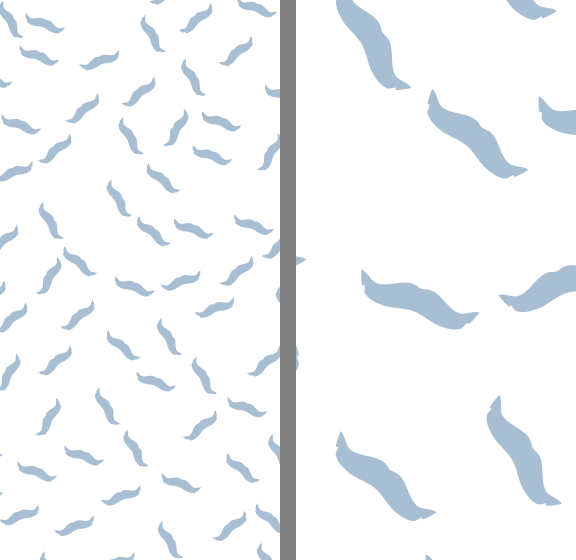
Left: the whole. Right: its middle third, enlarged.
Reproduce this pattern procedurally as a Shadertoy shader.

```glsl
float hash(vec2 p) {
    return fract(sin(dot(p, vec2(127.1, 311.7))) * 43758.5453);
}

mat2 rotation(float a) {
    return mat2(cos(a), sin(a), -sin(a), cos(a));
}

// Signed field of a moustache whose tips lie at x = -1 and x = 1
float moustache(vec2 p) {
    float x = abs(p.x);
    float top = mix(0.23, 0.04, smoothstep(0.15, 0.7, x))
              + 0.12 * smoothstep(0.7, 1.0, x)
              - 0.03 * exp(-pow(x / 0.08, 2.0));
    float bottom = -0.18 - 0.08 * smoothstep(0.0, 0.5, x)
                 + 0.41 * pow(x, 8.0)
                 + 0.06 * exp(-pow((x - 0.87) / 0.025, 2.0)); // frayed tip
    return max(p.y - top, bottom - p.y);
}

// Nearest moustache on a staggered, tilted and jittered grid
float scatter(vec2 p) {
    vec2 spacing = vec2(0.2, 0.175);
    mat2 tilt = rotation(0.27);
    vec2 g = (p * tilt) / spacing;
    float nearest = 1e3;
    for (int j = -1; j <= 1; j++) {
        float row = floor(g.y) + float(j);
        float shift = 0.5 * mod(row, 2.0);
        for (int i = -1; i <= 1; i++) {
            vec2 id = vec2(floor(g.x - shift) + float(i), row);
            vec2 center = tilt * ((id + vec2(0.5 + shift, 0.5)) * spacing);

            // One of six slants: 20, 40 or 60 degrees, rising or falling
            float side = hash(id + 17.3) < 0.5 ? -1.0 : 1.0;
            float angle = side * 0.35 * (1.0 + floor(3.0 * hash(id + 5.9)));

            // Shift more across the shape than along it, to avoid overlaps
            vec2 jitter = vec2(hash(id + 31.7), hash(id + 43.1)) - 0.5;
            vec2 local = (p - center) * rotation(angle) - jitter * vec2(0.044, 0.11);
            nearest = min(nearest, moustache(local / 0.0745));
        }
    }
    return nearest;
}

void mainImage(out vec4 fragColor, in vec2 fragCoord) {
    float d = scatter(fragCoord / iResolution.x);

    // Edge softened over about one pixel
    float slope = max(length(vec2(dFdx(d), dFdy(d))), 1e-4);
    float ink = clamp(0.5 - d / slope, 0.0, 1.0);

    vec3 paper = vec3(1.0);
    vec3 dustyBlue = vec3(0.66, 0.745, 0.825);
    fragColor = vec4(mix(paper, dustyBlue, ink), 1.0);
}
```
